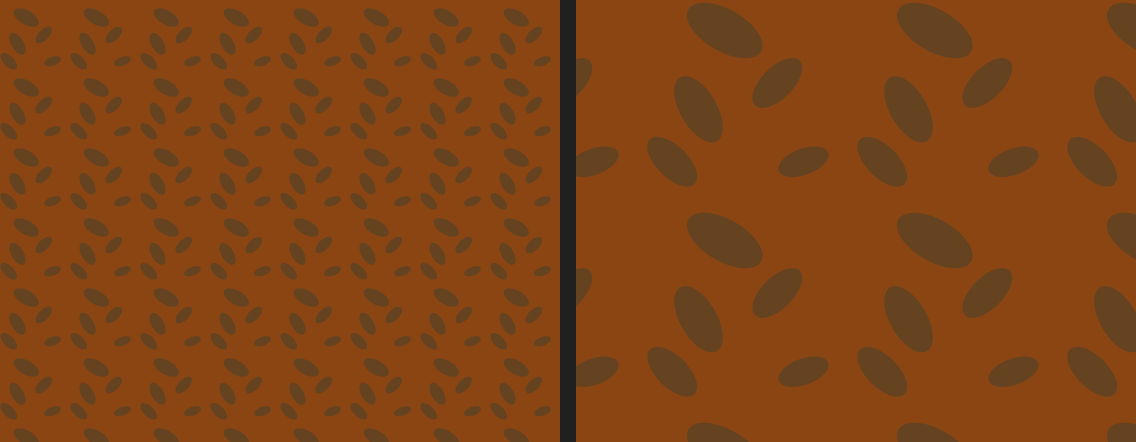
Left: the whole. Right: its middle third, enlarged.
This pattern is drawn by a WebGL 1 fragment shader. Its source:

```glsl
precision highp float;

uniform vec2 u_resolution;

#define REPEATS_ACROSS 8.0
#define TILE_SIZE 80.0
#define GROUND_COLOR vec3(0.545, 0.271, 0.075)
#define SEED_COLOR vec3(0.396, 0.263, 0.129)

// Approximate signed distance to an ellipse; tilt in degrees, clockwise with y down
float ellipseDistance(vec2 p, vec2 center, vec2 radii, float tilt) {
  float c = cos(radians(tilt));
  float s = sin(radians(tilt));
  vec2 d = p - center;
  vec2 q = vec2(c * d.x + s * d.y, c * d.y - s * d.x);
  float level = length(q / radii);
  float slope = length(q / (radii * radii));
  return level * (level - 1.0) / max(slope, 1e-4);
}

// Five scattered seeds, in tile units from the top left corner
float seedsDistance(vec2 p) {
  float d = ellipseDistance(p, vec2(30.0, 20.0), vec2(16.0, 8.0), 30.0);
  d = min(d, ellipseDistance(p, vec2(20.0, 50.0), vec2(14.0, 7.0), 60.0));
  d = min(d, ellipseDistance(p, vec2(50.0, 40.0), vec2(12.0, 6.0), -45.0));
  d = min(d, ellipseDistance(p, vec2(10.0, 70.0), vec2(12.0, 6.0), 45.0));
  d = min(d, ellipseDistance(p, vec2(60.0, 70.0), vec2(10.0, 5.0), -20.0));
  return d;
}

void main() {
  // Square tiles sized by the canvas width, anchored at the top left
  float pixel = REPEATS_ACROSS * TILE_SIZE / u_resolution.x;
  vec2 fromTop = vec2(gl_FragCoord.x, u_resolution.y - gl_FragCoord.y) * pixel;
  vec2 p = mod(fromTop, TILE_SIZE);

  // Seeds over the ground, with edges smoothed across one pixel
  float coverage = clamp(0.5 - seedsDistance(p) / pixel, 0.0, 1.0);
  gl_FragColor = vec4(mix(GROUND_COLOR, SEED_COLOR, coverage), 1.0);
}
```
